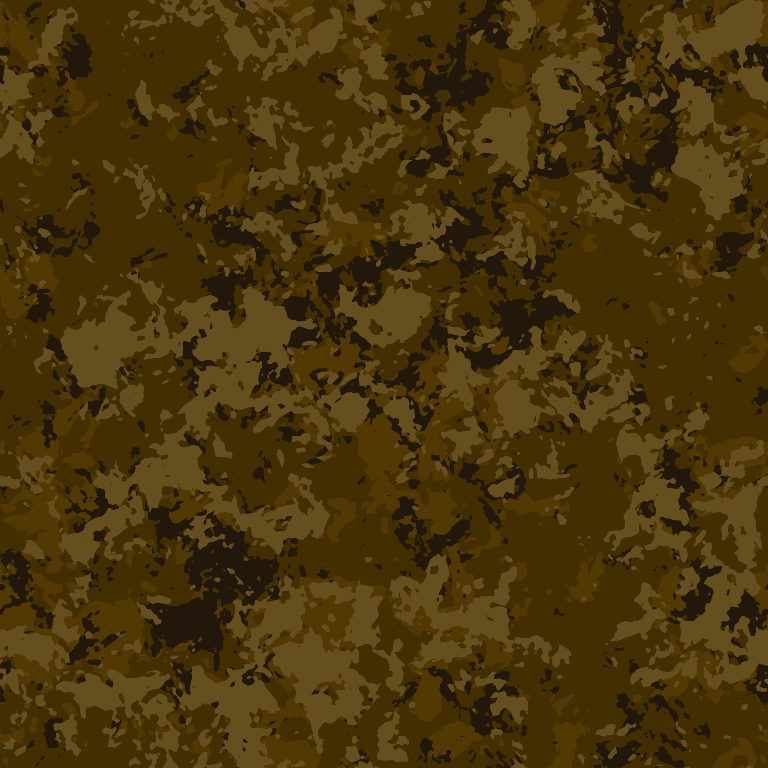
Give the GLSL for this texture, as a WebGL 2 fragment shader.

```glsl
#version 300 es
precision highp float;

uniform vec2 u_resolution;
out vec4 fragColor;

const float TAU = 6.28318;

vec3 hash3(uvec3 v) {
    v = v * 1664525u + 1013904223u;
    v.x += v.y * v.z; v.y += v.z * v.x; v.z += v.x * v.y;
    v ^= v >> 16u;
    v.x += v.y * v.z; v.y += v.z * v.x; v.z += v.x * v.y;
    return vec3(v >> 8u) / 16777216.0;
}

// Soft cellular noise in -1..1, wrapping after "period" cells
float cellNoise(vec2 uv, float period, uint seed) {
    vec2 p = uv * period, base = floor(p);
    float total = 0.0, weights = 0.0;
    for (int y = -1; y <= 1; y++) {
        for (int x = -1; x <= 1; x++) {
            vec2 cell = base + vec2(x, y);
            vec3 rnd = hash3(uvec3(mod(cell, period), seed));
            vec2 d = cell + rnd.xy - p;
            float w = exp(-7.0 * dot(d, d));
            total += w * (rnd.z * 2.0 - 1.0);
            weights += w;
        }
    }
    return total / weights;
}

// Four octaves, scaled to a spread of about one
float clumps(vec2 uv, float period, float gain, uint seed) {
    float sum = 0.0, power = 0.0, amp = 1.0;
    for (uint i = 0u; i < 4u; i++) {
        sum += amp * cellNoise(uv, period, seed + i);
        power += amp * amp;
        amp *= gain;
        period *= 2.0;
    }
    return 2.0 * sum / sqrt(power);
}

// Crisp edge, smoothed over less than one pixel
float coverage(float field, float threshold) {
    float w = 0.4 * fwidth(field) + 1e-4;
    return smoothstep(-w, w, field - threshold);
}

void main() {
    vec2 uv = gl_FragCoord.xy / u_resolution;

    // Gentle warp turns and stretches the flecks
    vec2 a = TAU * uv;
    vec2 warped = uv + 0.005 * sin(vec2(7.0 * a.y + 4.0 * a.x, 9.0 * a.x - 3.0 * a.y)
                                   + 1.5 * sin(vec2(5.0 * a.x, 4.0 * a.y)));

    // Broad diagonal bands where dark and rust gather
    float bands = 0.7 * cos(a.x - a.y + 0.5 + 0.8 * sin(2.0 * a.x + a.y))
                + 0.5 * sin(3.0 * a.x + 2.0 * a.y + 1.2 * sin(a.x - 2.0 * a.y));

    float rust = clumps(warped, 14.0, 0.7, 11u) + 0.6 * bands;
    float dark = clumps(warped, 22.0, 0.8, 23u) + 0.8 * bands;
    float light = clumps(warped, 16.0, 0.85, 37u) + 0.7 * cellNoise(uv, 6.0, 51u);

    // Stack the flat colours
    vec3 color = vec3(0.26, 0.18, 0.0);
    color = mix(color, vec3(0.32, 0.22, 0.01), coverage(rust, 0.6));
    color = mix(color, vec3(0.13, 0.09, 0.04), coverage(dark, 0.93));
    color = mix(color, vec3(0.40, 0.31, 0.12), coverage(light, 0.7));

    fragColor = vec4(color, 1.0);
}
```
